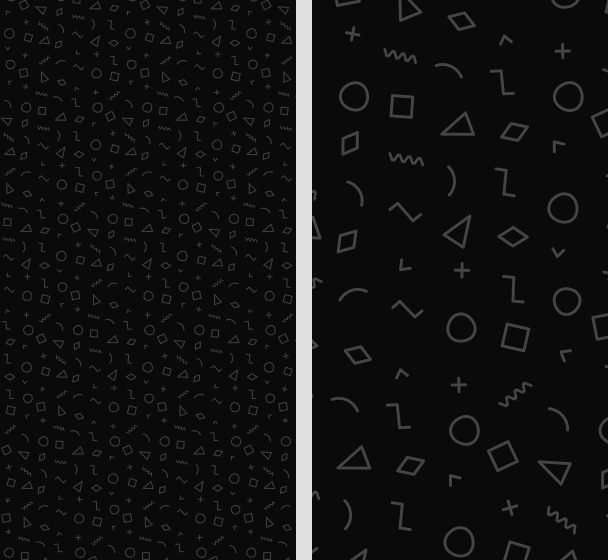
Left, the full canvas; right, a detail of the centre.
A Shadertoy shader for this pattern:

```glsl
// Thin grey outlined confetti shapes scattered in a slanted repeat on near black.
#define CELLS_ACROSS 17.1
#define STROKE 0.056
#define JITTER 0.30
#define SLANT (2.0 / 7.0)
#define TILE_COUNT 45.0
#define KIND_COUNT 9.0
#define BACKGROUND vec3(0.038)
#define INK vec3(0.27)

const float TAU = 6.2831853;

vec4 hash4(float n) {
    return fract(sin(n * vec4(12.99, 78.23, 39.35, 57.58) + 4.7) * 43758.545);
}

mat2 rotation(float angle) {
    float c = cos(angle), s = sin(angle);
    return mat2(c, s, -s, c);
}

float segment(vec2 p, vec2 a, vec2 b) {
    vec2 pa = p - a, ba = b - a;
    return length(pa - ba * clamp(dot(pa, ba) / dot(ba, ba), 0.0, 1.0));
}

float ring(vec2 p) {
    float wobble = 0.008 * sin(3.0 * atan(p.y, p.x));
    return abs(length(p) - 0.26 - wobble);
}

// Equal half diagonals give a square
float rhombus(vec2 p, vec2 halfDiagonals) {
    return segment(abs(p), vec2(halfDiagonals.x, 0.0), vec2(0.0, halfDiagonals.y));
}

float triangle(vec2 p) {
    p.y = abs(p.y);
    vec2 corner = vec2(-0.26, 0.22);
    return min(segment(p, corner, vec2(0.31, 0.0)),
               segment(p, corner, vec2(corner.x, 0.0)));
}

float plusSign(vec2 p) {
    p = abs(p);
    return segment(max(p, p.yx).x == p.x ? p : p.yx, vec2(0.0), vec2(0.13, 0.0));
}

float arc(vec2 p) {
    const float radius = 0.40;
    p.x += radius - 0.05;
    float a = clamp(atan(p.y, p.x), -0.75, 0.75);
    return length(p - radius * vec2(cos(a), sin(a)));
}

float zigzag(vec2 p) {
    if (p.y < 0.0) p = -p;
    vec2 bend = vec2(0.0, 0.22);
    return min(segment(p, vec2(0.0), bend), segment(p, bend, vec2(-0.19, 0.23)));
}

float squiggle(vec2 p) {
    const float frequency = 31.0, amplitude = 0.055;
    float slope = frequency * amplitude * cos(frequency * p.x);
    float d = abs(p.y - amplitude * sin(frequency * p.x)) / sqrt(1.0 + slope * slope);
    return max(d, abs(p.x) - 0.33);
}

float chevron(vec2 p) {
    return segment(vec2(p.x, abs(p.y)), vec2(-0.06, 0.0), vec2(0.08, 0.11));
}

float shape(vec2 p, int kind) {
    if (kind == 0) return ring(p);
    if (kind == 1) return plusSign(p);
    if (kind == 2) return rhombus(p, vec2(0.29));
    if (kind == 3) return squiggle(p);
    if (kind == 4) return triangle(p);
    if (kind == 5) return arc(p);
    if (kind == 6) return rhombus(p, vec2(0.26, 0.17));
    if (kind == 7) return zigzag(p);
    return chevron(p);
}

// Distance to the nearest outline, in cells
float confetti(vec2 p) {
    float nearest = 1.0;
    for (int i = -1; i <= 1; i++) {
        float column = floor(p.x) + float(i);
        float drop = column * SLANT;
        for (int j = -1; j <= 1; j++) {
            float row = floor(p.y + drop) + float(j);
            // The index repeats along (7, 2) and (2, 7) cells
            float index = mod(column + 19.0 * row, TILE_COUNT);
            float group = floor((index + 0.5) / KIND_COUNT);
            int kind = int(mod(2.0 * index + 4.0 * group + 0.5, KIND_COUNT));
            vec4 rnd = hash4(index + 1.0);
            vec2 center = vec2(column, row - drop) + 0.5 + JITTER * (rnd.xy - 0.5);
            float spin = kind == 1 ? 0.6 : kind == 3 ? 2.0 : TAU;
            vec2 q = rotation((rnd.z - 0.5) * spin) * (p - center);
            float size = mix(0.94, 1.06, rnd.w);
            nearest = min(nearest, shape(q / size, kind) * size);
        }
    }
    return nearest;
}

void mainImage(out vec4 fragColor, in vec2 fragCoord) {
    float pixel = CELLS_ACROSS / iResolution.x;
    float d = confetti(fragCoord * pixel);
    float coverage = clamp((0.5 * STROKE - d) / pixel + 0.5, 0.0, 1.0);
    fragColor = vec4(mix(BACKGROUND, INK, coverage), 1.0);
}
```
